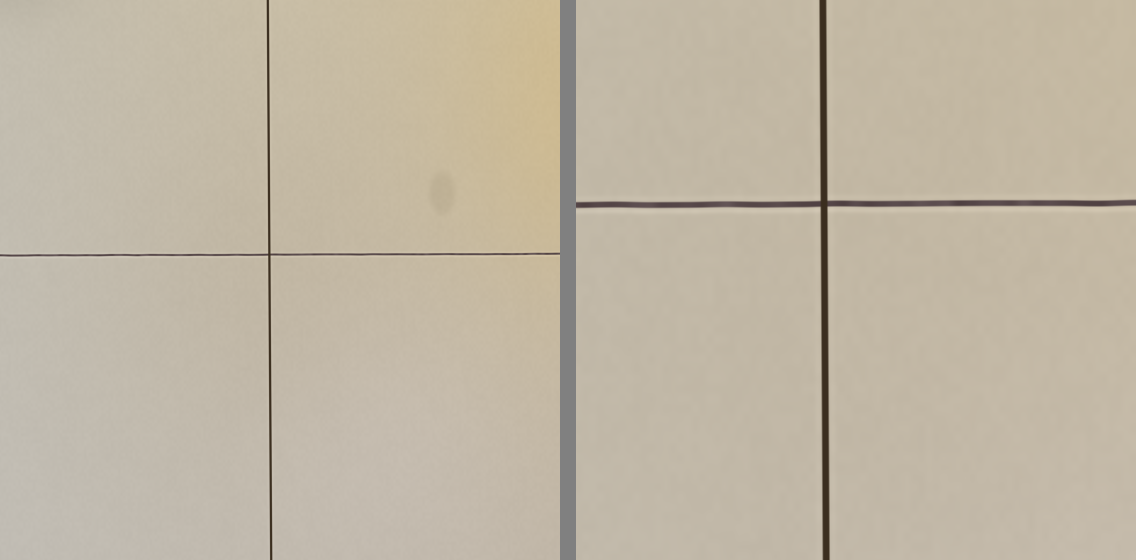
Left: the whole. Right: its middle third, enlarged.
A WebGL 2 fragment shader for this texture:

```glsl
#version 300 es
// Four large beige wall panels meeting at a thin dark cross joint, under soft uneven light.
precision highp float;

uniform vec2 u_resolution;
out vec4 outColor;

// Layout, in canvas units
const float PITCH = 0.62;                    // panel size
const vec2 CROSSING = vec2(0.481, 0.5452);   // where the joints meet
const vec2 SLANT = vec2(-0.006, 0.003);      // lean of vertical and horizontal joints
const vec2 HALF_WIDTH = vec2(0.0020, 0.0017);
const float WAVER = 0.0007;                  // unevenness of the horizontal joint

// Light across the panels
const vec3 LOWER_LEFT = vec3(0.755, 0.738, 0.705);
const vec3 LOWER_RIGHT = vec3(0.755, 0.715, 0.655);
const vec3 UPPER_LEFT = vec3(0.765, 0.742, 0.685);
const vec3 UPPER_RIGHT = vec3(0.800, 0.740, 0.615);
const vec3 WARM_GLOW = vec3(0.015, -0.005, -0.055);
const vec3 COOL_GLOW = vec3(0.012, 0.014, 0.028);
const vec3 CENTRE_SHADE = vec3(0.012, 0.018, 0.026);

// Joints and wear
const vec3 VERTICAL_JOINT = vec3(0.23, 0.18, 0.12);
const vec3 HORIZONTAL_JOINT = vec3(0.33, 0.27, 0.28);
const float EDGE_LIGHT = 0.045;
const vec2 STAIN_CENTRE = vec2(0.79, 0.655);
const vec2 STAIN_RADIUS = vec2(0.026, 0.043);
const float STAIN_DEPTH = 0.035;
const float GRAIN = 0.012;
const float MOTTLE = 0.010;

float hash(vec2 p) {
    return fract(sin(dot(p, vec2(127.1, 311.7))) * 43758.5453);
}

float noise(vec2 p) {
    vec2 cell = floor(p), f = fract(p);
    f = f * f * (3.0 - 2.0 * f);
    return mix(mix(hash(cell), hash(cell + vec2(1, 0)), f.x),
               mix(hash(cell + vec2(0, 1)), hash(cell + vec2(1, 1)), f.x), f.y);
}

float fbm(vec2 p) {
    float sum = 0.0, weight = 0.5;
    for (int i = 0; i < 4; i++) {
        sum += weight * noise(p);
        p = p * 2.03 + 17.0;
        weight *= 0.5;
    }
    return sum;
}

float glow(vec2 p, vec2 centre, vec2 radius) {
    vec2 d = (p - centre) / radius;
    return exp(-dot(d, d));
}

vec3 panelLight(vec2 p) {
    vec3 color = mix(mix(LOWER_LEFT, LOWER_RIGHT, p.x),
                     mix(UPPER_LEFT, UPPER_RIGHT, p.x), p.y);
    color += WARM_GLOW * glow(p, vec2(1.05, 0.78), vec2(0.25, 0.32));
    color += COOL_GLOW * glow(p, vec2(0.70, 0.22), vec2(0.22, 0.24));
    color -= CENTRE_SHADE * glow(p, vec2(0.48, 0.50), vec2(0.28, 0.30));
    color -= 0.035 * glow(p, vec2(0.0, 1.02), vec2(0.14, 0.06));
    return color;
}

void main() {
    vec2 p = gl_FragCoord.xy / u_resolution;
    vec2 pixel = 1.0 / u_resolution;

    // Panel surface: light, faint mottling and fine grain
    vec3 color = panelLight(p);
    color += MOTTLE * (fbm(p * vec2(32.0, 22.0)) - 0.47);
    color += GRAIN * (noise(p * vec2(230.0, 170.0)) - 0.5);

    // Soft oval stain
    vec2 stain = (p - STAIN_CENTRE) / STAIN_RADIUS;
    color -= STAIN_DEPTH * (1.0 - smoothstep(0.6, 1.15, length(stain)));

    // Signed offset from the nearest joint on each axis
    vec2 q = p - CROSSING - SLANT * (p.yx - CROSSING.yx);
    q.y += WAVER * (noise(vec2(p.x * 45.0, 3.0)) - 0.5);
    vec2 offset = mod(q + 0.5 * PITCH, PITCH) - 0.5 * PITCH;
    vec2 gap = abs(offset);

    // Pale bevels beside the joints, brighter below the horizontal one
    vec2 bevel = exp(-pow((gap - 2.2 * HALF_WIDTH) / 0.0018, vec2(2.0)));
    color += EDGE_LIGHT * (0.35 * bevel.x + bevel.y * (offset.y < 0.0 ? 1.0 : 0.5));

    // Dark joints with smooth edges, the vertical one on top
    vec2 soft = max(pixel * 0.75, vec2(0.0007));
    vec2 joint = 1.0 - smoothstep(HALF_WIDTH - soft, HALF_WIDTH + soft, gap);
    float wear = noise(vec2(p.x * 130.0, 9.0));
    vec3 seam = HORIZONTAL_JOINT + 0.10 * (wear - 0.5);
    color = mix(color, seam, joint.y * 0.95);
    color = mix(color, VERTICAL_JOINT, joint.x);

    outColor = vec4(color, 1.0);
}
```
